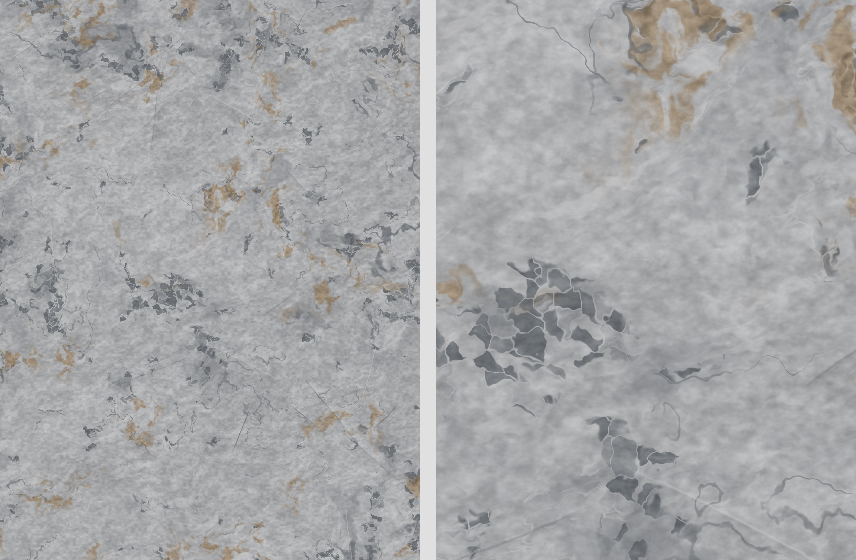
Left, the full canvas; right, a detail of the centre.
This texture is drawn by a Shadertoy shader. Its source:

```glsl
// Weathered grey marble: cloudy stone with slanted grain, small dark chips
// gathered in diagonal bands, broken veins, ochre specks and straight cracks.
// Built from warped value-noise fbm, Voronoi cells and hashed line segments.
#define STONE vec3(0.672, 0.675, 0.683)
#define SLATE vec3(0.37, 0.39, 0.41)
#define OCHRE vec3(0.57, 0.46, 0.32)
#define PALE vec3(0.79, 0.79, 0.79)
#define CLOUD_CONTRAST 0.08
#define STREAK_CONTRAST 0.15
#define GRAIN_CONTRAST 0.16
#define CHIP_SCALE 62.0
#define VEIN_WIDTH 0.009
#define CRACK_WIDTH 0.0010
#define CRACK_COUNT 24

float hash(vec2 p) {
    vec3 q = fract(p.xyx * vec3(0.1031, 0.1030, 0.0973));
    q += dot(q, q.yzx + 33.33);
    return fract((q.x + q.y) * q.z);
}

vec2 hash2(vec2 p) {
    return vec2(hash(p), hash(p + 71.7));
}

vec2 turn(vec2 p, float angle) {
    float c = cos(angle), s = sin(angle);
    return vec2(c * p.x + s * p.y, c * p.y - s * p.x);
}

float noise(vec2 p) {
    vec2 i = floor(p), f = fract(p);
    f = f * f * (3.0 - 2.0 * f);
    return mix(mix(hash(i), hash(i + vec2(1, 0)), f.x),
               mix(hash(i + vec2(0, 1)), hash(i + vec2(1, 1)), f.x), f.y);
}

float fbm(vec2 p, int octaves) {
    float sum = 0.0, total = 0.0, amp = 0.5;
    for (int i = 0; i < octaves; i++) {
        sum += amp * noise(p);
        total += amp;
        amp *= 0.55;
        p = turn(p, 0.65) * 2.03 + 13.1;
    }
    return sum / total;
}

// x: distance to the cell border, y: random value of the cell
vec2 cells(vec2 p) {
    vec2 base = floor(p);
    float near = 9.0, second = 9.0, id = 0.0;
    for (int y = -1; y <= 1; y++)
    for (int x = -1; x <= 1; x++) {
        vec2 c = base + vec2(x, y);
        float d = length(c + hash2(c) - p);
        if (d < near) { second = near; near = d; id = hash(c + 5.3); }
        else second = min(second, d);
    }
    return vec2(second - near, id);
}

// Line where a noise field crosses its middle value
float vein(float field, float width) {
    return 1.0 - smoothstep(0.3 * width, width, abs(field - 0.5));
}

// x: dark line, y: pale line, z: relief shading on either side
vec3 cracks(vec2 p, float height) {
    vec3 result = vec3(0.0);
    for (int i = 0; i < CRACK_COUNT; i++) {
        vec2 seed = vec2(float(i) * 3.7 + 2.0, 19.0);
        vec2 rnd = hash2(seed + 8.0);
        float slant = rnd.x < 0.45 ? 0.6 : (rnd.x < 0.8 ? -0.65 : 1.45);
        float halfLength = mix(0.04, 0.13, rnd.y);
        vec2 d = turn(p - hash2(seed) * vec2(1.0, height), slant + 0.5 * (hash(seed + 3.0) - 0.5));
        float taper = 1.0 - smoothstep(0.4, 1.0, abs(d.x) / halfLength);
        float line = taper * (1.0 - smoothstep(0.4, 1.6, abs(d.y) / CRACK_WIDTH));
        if (hash(seed + 4.0) < 0.65) result.x = max(result.x, line);
        else result.y = max(result.y, line);
        result.z += taper * exp(-abs(d.y) * 60.0) * clamp(d.y / CRACK_WIDTH, -1.0, 1.0);
    }
    return result;
}

void mainImage(out vec4 fragColor, in vec2 fragCoord) {
    vec2 p = fragCoord / iResolution.x;
    float height = iResolution.y / iResolution.x;
    vec2 warp = vec2(fbm(p * 6.0, 5), fbm(p * 6.0 + 17.0, 5)) - 0.5;
    vec2 ragged = vec2(fbm(p * 65.0, 3), fbm(p * 65.0 + 29.0, 3)) - 0.5;
    vec2 q = p + 0.13 * warp + 0.018 * ragged;

    // Stone body: faint clouds, fine streaks and crisp grain
    vec2 slanted = turn(p + 0.10 * warp + 0.008 * ragged, 0.40);
    float cloud = fbm(q * 5.0 + 3.0, 5) - 0.5;
    float streak = fbm(slanted * vec2(30.0, 75.0), 5) - 0.5;
    float grain = fbm(p * vec2(130.0, 180.0), 3) - 0.5;
    vec3 color = STONE + CLOUD_CONTRAST * cloud + STREAK_CONTRAST * streak + GRAIN_CONTRAST * grain;

    // Pale scratches and flecks
    float scratch = vein(fbm(slanted * vec2(10.0, 24.0) + 31.0, 5), 0.014);
    float fleck = smoothstep(0.62, 0.75, fbm(slanted * vec2(30.0, 75.0) + 50.0, 4));
    float patches = smoothstep(0.42, 0.62, fbm(p * 7.0 + 23.0, 3));
    color = mix(color, PALE, max(0.45 * scratch * patches, 0.40 * fleck));

    // Diagonal zones of mottled grey veil and dark chips
    vec2 band = turn(q, -0.65);
    float zone = smoothstep(0.44, 0.64, fbm(band * vec2(2.8, 5.6) + 7.0, 4));
    float veil = (0.25 + 0.75 * zone) * smoothstep(0.46, 0.68, fbm(q * 20.0 + 61.0, 5));
    color = mix(color, SLATE, 0.33 * veil);
    vec2 cell = cells((p + 0.05 * warp + 0.022 * ragged) * CHIP_SCALE);
    float density = fbm(q * 19.0 + 5.0, 5) + 0.16 * (zone - 0.6);
    float chip = smoothstep(0.60, 0.67, density) * smoothstep(0.02, 0.14, cell.x)
               * smoothstep(0.25, 0.75, cell.y);
    color = mix(color, SLATE + 0.2 * grain, 0.80 * chip);

    // Broken dark veins
    float broken = smoothstep(0.47, 0.60, fbm(p * 9.0 + 90.0, 4));
    float mainVein = vein(fbm(band * vec2(1.9, 4.0) + 40.0, 5), VEIN_WIDTH * (0.5 + 1.3 * zone));
    float sideVein = vein(fbm(q * 6.0 + 77.0, 4), 0.7 * VEIN_WIDTH);
    color = mix(color, SLATE + 0.2 * grain, broken * max(0.65 * mainVein, 0.45 * sideVein));

    // Ochre specks and threads
    float rustZone = smoothstep(0.54, 0.68, fbm(q * 6.0 + 112.0, 3));
    float stain = smoothstep(0.55, 0.68, fbm(q * 34.0 + 130.0, 5));
    float thread = vein(fbm(turn(q, 1.0) * vec2(3.0, 5.0) + 150.0, 5), 0.009);
    color = mix(color, OCHRE + 0.25 * grain, rustZone * max(0.60 * stain, 0.5 * thread));

    // Straight cracks with slight relief
    vec3 crack = cracks(p + 0.014 * warp + 0.002 * ragged, height);
    color += 0.018 * crack.z;
    color = mix(color, SLATE, 0.6 * crack.x * (0.4 + broken * 0.6));
    color = mix(color, PALE, 0.4 * crack.y);

    fragColor = vec4(clamp(color, 0.0, 1.0), 1.0);
}
```
